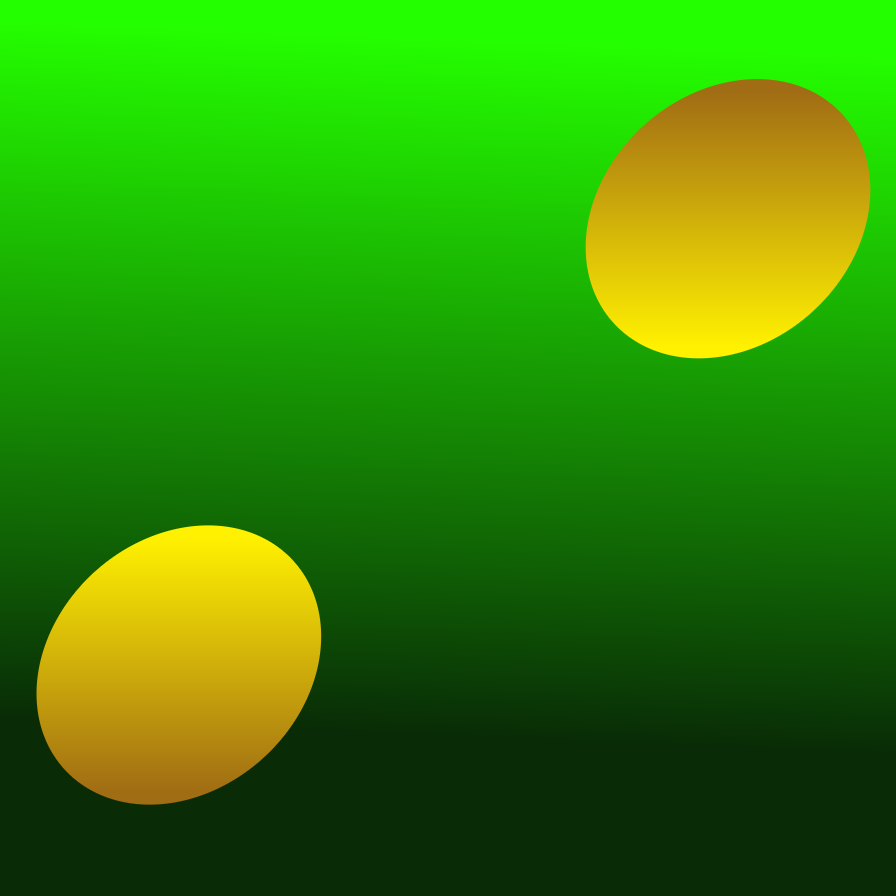
A WebGL 2 fragment shader for this background:

```glsl
#version 300 es
precision highp float;
// Two tilted golden ovals on a green gradient that fades to dark below.

#define FADE_TOP 0.96      // height where the bright green starts to fade
#define FADE_BOTTOM 0.18   // height where the darkest green is reached
#define BAND_TILT 0.04     // drop of the green bands from left to right
#define OVAL_RADII vec2(0.1728, 0.1402)
#define OVAL_ANGLE 0.739
#define OVAL_SHADE 0.143   // half height of the gold gradient
#define UPPER_CENTER vec2(0.8125, 0.7559)
#define LOWER_CENTER vec2(0.1996, 0.2578)

uniform vec2 u_resolution;
out vec4 outColor;

const vec3 BRIGHT_GREEN = vec3(0.141, 1.0, 0.0);
const vec3 DARK_GREEN = vec3(0.035, 0.173, 0.024);
const vec3 YELLOW = vec3(1.0, 0.945, 0.0);
const vec3 BRONZE = vec3(0.627, 0.424, 0.078);

// Approximate signed distance to an axis-aligned ellipse
float ellipseDistance(vec2 p, vec2 radii) {
  float k = length(p / radii);
  float slope = length(p / (radii * radii));
  return k * (k - 1.0) / max(slope, 1e-4);
}

// Blends a shaded oval over base; facing is +1 for a yellow top, -1 for a yellow bottom
vec3 paintOval(vec3 base, vec2 p, float facing, float pixel) {
  float c = cos(OVAL_ANGLE), s = sin(OVAL_ANGLE);
  vec2 local = vec2(c * p.x + s * p.y, c * p.y - s * p.x);
  float coverage = clamp(0.5 - ellipseDistance(local, OVAL_RADII) / pixel, 0.0, 1.0);
  float light = clamp(0.5 + 0.5 * facing * p.y / OVAL_SHADE, 0.0, 1.0);
  return mix(base, mix(BRONZE, YELLOW, light), coverage);
}

void main() {
  vec2 uv = gl_FragCoord.xy / u_resolution;
  float pixel = 1.0 / min(u_resolution.x, u_resolution.y);

  // Background fade, slightly tilted
  float height = uv.y + BAND_TILT * (uv.x - 0.5);
  float glow = clamp((height - FADE_BOTTOM) / (FADE_TOP - FADE_BOTTOM), 0.0, 1.0);
  vec3 color = mix(DARK_GREEN, BRIGHT_GREEN, glow);

  // Ovals, shaded in opposite directions
  color = paintOval(color, uv - UPPER_CENTER, -1.0, pixel);
  color = paintOval(color, uv - LOWER_CENTER, 1.0, pixel);

  outColor = vec4(color, 1.0);
}
```
